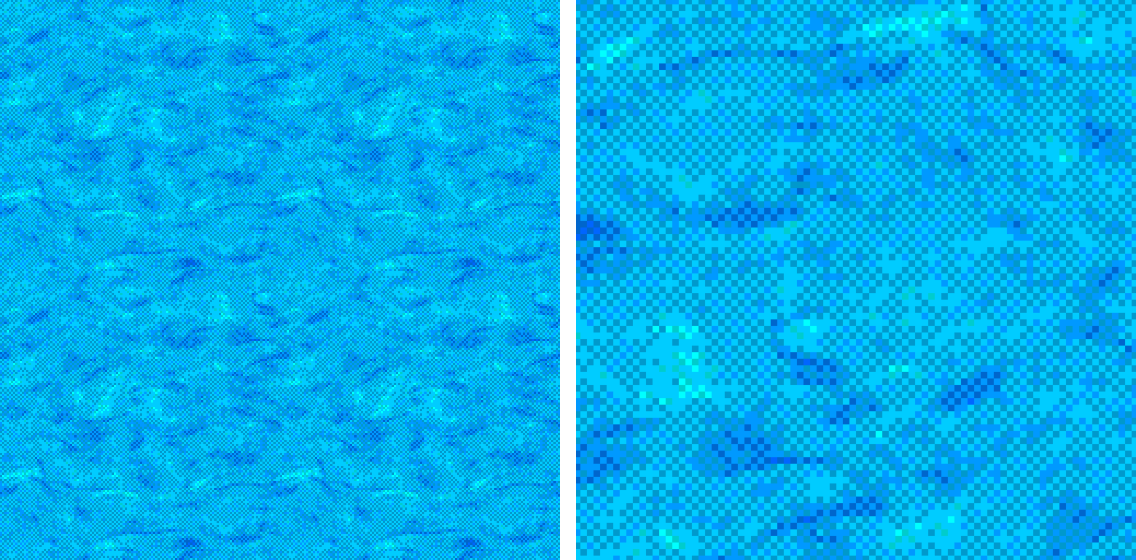
Left: the whole. Right: its middle third, enlarged.
A three.js fragment shader for this texture:

```glsl
varying vec2 vUv;

float hash(vec2 cell) {
  return fract(sin(dot(cell, vec2(127.1, 311.7))) * 43758.5);
}

// Gradient noise over the unit tile, wrapping after a whole number of cells
float wrapNoise(vec2 uv, vec2 period, float seed) {
  vec2 p = uv * period;
  vec2 cell = floor(p);
  vec2 f = p - cell;
  vec2 w = f * f * f * (f * (f * 6.0 - 15.0) + 10.0);
  float sum = 0.0;
  for (int y = 0; y < 2; y++) {
    for (int x = 0; x < 2; x++) {
      vec2 corner = vec2(float(x), float(y));
      float angle = 6.2832 * hash(mod(cell + corner, period) + seed * 17.0);
      vec2 weight = mix(1.0 - w, w, corner);
      sum += weight.x * weight.y * dot(vec2(cos(angle), sin(angle)), f - corner);
    }
  }
  return sum;
}

// Flattened waves with dark pockets, thin creases and bright crests
float waterLight(vec2 uv) {
  vec2 drift = vec2(wrapNoise(uv, vec2(4.0, 6.0), 1.0), wrapNoise(uv, vec2(5.0, 6.0), 2.0));
  uv += drift * vec2(0.09, 0.05);

  float light = 0.45 * wrapNoise(uv, vec2(3.0, 6.0), 3.0);
  light += 0.85 * wrapNoise(uv, vec2(6.0, 12.0), 4.0);
  light += 0.8 * wrapNoise(uv, vec2(11.0, 23.0), 5.0);
  light += 0.55 * wrapNoise(uv, vec2(20.0, 40.0), 6.0);

  // Creases run mostly across, each with a lit crest beside it
  float ridge = wrapNoise(uv, vec2(3.0, 11.0), 7.0);
  float patches = smoothstep(0.0, 0.22, wrapNoise(uv, vec2(5.0, 9.0), 8.0));
  float crease = 1.0 - smoothstep(0.02, 0.08, abs(ridge));
  float crest = 1.0 - smoothstep(0.03, 0.1, abs(ridge - 0.16));
  float pocket = smoothstep(0.32, 0.45, wrapNoise(uv, vec2(7.0, 15.0), 10.0));
  return light + patches * (0.3 * crest - 0.6 * crease) - 0.45 * pocket;
}

// Irregular checker dither to steps of one fifth in green and blue
vec3 ditheredWater(vec2 cell) {
  cell = mod(cell, 128.0);
  float light = waterLight((cell + 0.5) / 128.0);
  float checker = mod(cell.x + cell.y, 2.0);
  float order = 0.55 * checker + 0.45 * hash(cell);
  float jitter = 0.22 * (hash(cell + 151.0) - 0.5);
  float green = floor(3.94 + light + 1.2 * (order - 0.5));
  float blue = floor(4.67 + 0.2 * light + clamp(order + jitter, 0.01, 0.99));
  return vec3(0.0, clamp(green, 2.0, 5.0), clamp(blue, 4.0, 5.0)) / 5.0;
}

void main() {
  // Two tiles each way, 128 dither cells per tile
  vec2 grid = vUv * 256.0 - 0.5;
  vec2 cell = floor(grid);
  vec2 blend = smoothstep(0.4, 0.6, grid - cell);

  // Narrow soft cell borders
  vec3 color = vec3(0.0);
  for (int y = 0; y < 2; y++) {
    for (int x = 0; x < 2; x++) {
      vec2 corner = vec2(float(x), float(y));
      vec2 weight = mix(1.0 - blend, blend, corner);
      color += weight.x * weight.y * ditheredWater(cell + corner);
    }
  }
  gl_FragColor = vec4(color, 1.0);
}
```
